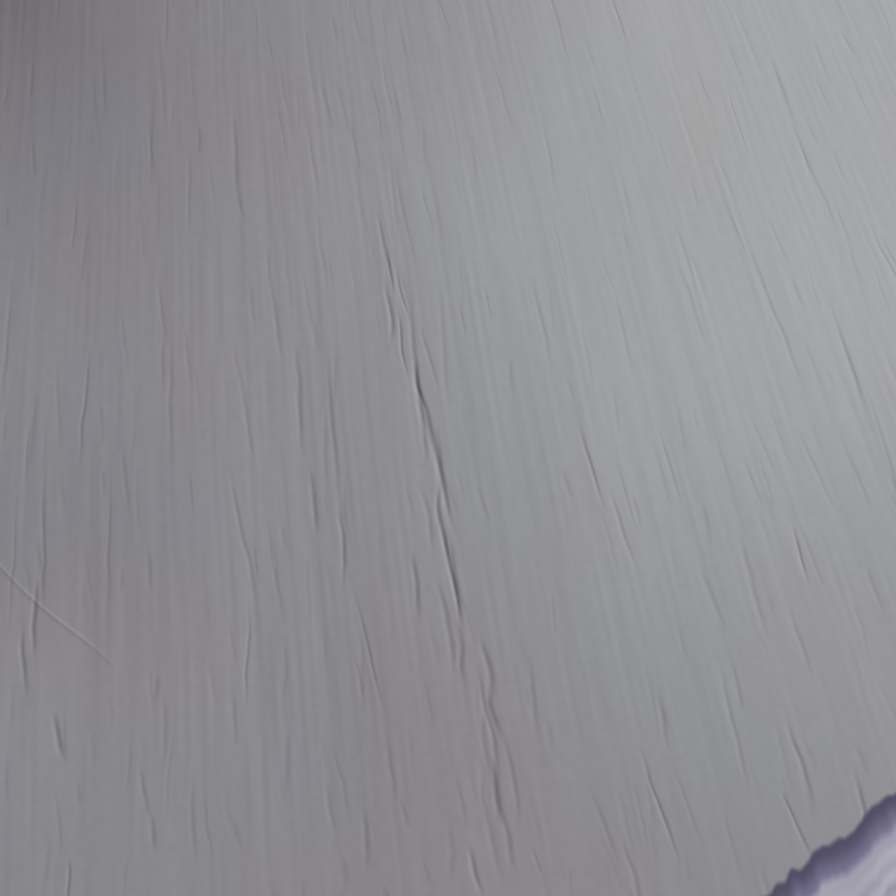
Write a WebGL 2 fragment shader that draws this texture.

```glsl
#version 300 es
precision highp float;
uniform vec2 u_resolution;
out vec4 fragColor;

float hash(vec2 p) {
    vec3 q = fract(vec3(p.xyx) * 0.1031);
    q += dot(q, q.yzx + 33.33);
    return fract((q.x + q.y) * q.z);
}

float noise(vec2 p) {
    vec2 i = floor(p), f = fract(p);
    f = f * f * (3.0 - 2.0 * f);
    return mix(mix(hash(i), hash(i + vec2(1, 0)), f.x),
               mix(hash(i + vec2(0, 1)), hash(i + vec2(1, 1)), f.x), f.y);
}

// Embossed crack along y: lit on its left flank, shaded on its right
float crack(vec2 d, float halfLength, float width, float lean) {
    float along = d.y / halfLength;
    float taper = 1.0 - smoothstep(0.2, 1.0, abs(along));
    float across = (d.x - lean * d.y) / width;
    float shade = exp(-across * across);
    float lit = exp(-(across + 1.8) * (across + 1.8));
    return taper * (0.45 * lit - shade);
}

// Sparse cracks, at most one in each grid cell
float scatteredCracks(vec2 g, vec2 cells, float share, float seed) {
    vec2 home = floor(g * cells);
    float sum = 0.0;
    for (int j = -1; j <= 1; j++) {
        for (int i = -1; i <= 1; i++) {
            vec2 cell = home + vec2(i, j);
            vec2 key = cell + seed;
            if (hash(key) > share) continue;
            vec2 center = (cell + vec2(hash(key + 17.3), hash(key + 41.7))) / cells;
            float size = hash(key + 73.1);
            vec2 d = g - center;
            d.x += 0.003 * (noise(vec2(g.y * 40.0, size * 90.0)) - 0.5);
            sum += crack(d, mix(0.25, 0.85, size) / cells.y,
                         mix(0.0015, 0.0026, hash(key + 9.9)),
                         0.24 * (hash(key + 5.5) - 0.6)) * mix(0.3, 1.0, hash(key + 3.1));
        }
    }
    return sum;
}

// Cluster of longer cracks running down the middle
float centralCracks(vec2 g) {
    float sum = 0.0;
    for (int i = 0; i < 26; i++) {
        vec2 key = vec2(float(i), 211.0);
        float t = (float(i) + hash(key)) / 26.0;
        float spread = mix(0.018, 0.05, t);
        vec2 center = vec2(mix(0.462, 0.503, t) + spread * (hash(key + 7.0) - 0.5),
                           mix(0.74, 0.04, t));
        vec2 d = g - center;
        d.x += 0.007 * (noise(vec2(g.y * 28.0, float(i) * 5.0)) - 0.5);
        sum += crack(d, mix(0.03, 0.09, hash(key + 13.0)), mix(0.0016, 0.0029, hash(key + 19.0)),
                     0.14 * (hash(key + 23.0) - 0.65)) * mix(0.35, 1.0, hash(key + 29.0));
    }
    return sum;
}

void main() {
    vec2 p = gl_FragCoord.xy / u_resolution;

    // Grain coordinates fan out from a point far above
    vec2 g = vec2(0.15 + 2.3 * (p.x - 0.15) / (2.8 - p.y), p.y);
    g.x += 0.006 * (noise(p * vec2(5.0, 4.0)) - 0.5);

    // Broad light, with a dim upper left corner
    float tone = 0.53 + 0.085 * smoothstep(0.0, 0.8, p.x) * smoothstep(0.0, 0.8, p.y)
               + 0.03 * smoothstep(0.4, 1.0, p.x);
    tone -= 0.1 * exp(-5.5 * length(p - vec2(0.0, 1.0)));
    tone += 0.018 * (noise(p * vec2(7.0, 5.0) + 3.0) - 0.5);

    // Fine brushed grain
    float fine = noise(g * vec2(170.0, 9.0)) - noise(g * vec2(170.0, 9.0) + vec2(0.8, 0.0));
    float medium = noise(g * vec2(75.0, 4.0) + 31.0) - 0.5;
    float speck = noise(p * 150.0) - 0.5;
    float relief = 0.5 + 0.7 * noise(p * vec2(6.0, 4.0) + 57.0);
    tone += relief * (0.018 * fine + 0.016 * medium) + 0.008 * speck;

    // Cracks and one slanting scratch
    float lower = mix(1.0, 0.5, smoothstep(0.4, 0.9, p.y));
    tone += 0.085 * lower * scatteredCracks(g, vec2(20.0, 9.0), 0.3, 101.0);
    tone += 0.035 * scatteredCracks(g, vec2(42.0, 14.0), 0.4, 307.0);
    tone += 0.1 * centralCracks(g);
    float slant = (p.y - 0.37 + 0.9 * p.x + 0.004 * sin(p.x * 40.0)) / 0.0025;
    float slantFade = 1.0 - smoothstep(0.08, 0.15, p.x);
    tone += slantFade * (0.03 * exp(-slant * slant) - 0.035 * exp(-(slant + 1.6) * (slant + 1.6)));

    // Violet in the shade, cool grey in the light
    float light = smoothstep(0.5, 0.62, tone);
    float hue = noise(p * vec2(9.0, 7.0) + 83.0) - 0.5;
    vec3 color = tone + vec3(0.002, mix(-0.008, 0.009, light), mix(0.012, 0.018, light));
    color += hue * vec3(-0.008, 0.006, 0.014);

    // Ragged rim in the lower right corner
    float rim = dot(p - vec2(0.85, 0.0), normalize(vec2(0.62, -0.79)));
    rim += 0.012 * (noise(g * vec2(120.0, 12.0)) - 0.5) + 0.25 * (p.x - 0.85) * (p.x - 1.0);
    vec3 rimColor = mix(vec3(0.33, 0.31, 0.40), vec3(0.45, 0.43, 0.54), smoothstep(0.005, 0.03, rim));
    vec3 beyond = vec3(0.64, 0.63, 0.69) + 0.1 * (noise(vec2(rim * 90.0, p.x * 20.0)) - 0.5);
    rimColor = mix(rimColor, beyond, smoothstep(0.026, 0.042, rim));
    color = mix(color, rimColor, smoothstep(-0.003, 0.005, rim));

    fragColor = vec4(color, 1.0);
}
```
